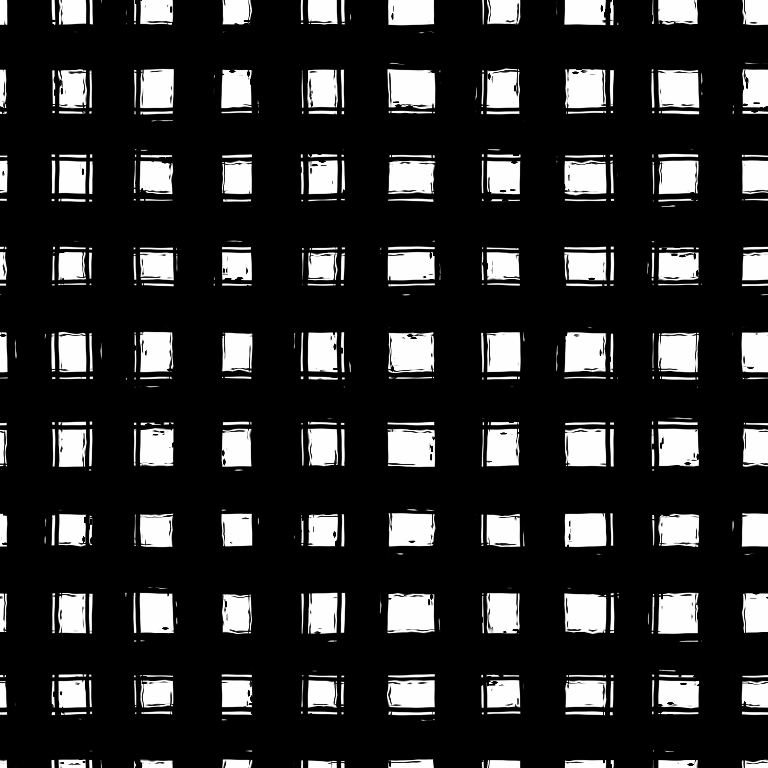
Give the GLSL for this pattern, as a three.js fragment shader.

```glsl
// Hand-brushed black grid on white: 9 by 9 openings whose sizes follow a rhythm.
// Each opening is the product of a column and a row profile; some profile edges
// have a second stroke with a thin slit beside it, hairlines and dry-brush flecks.
varying vec2 vUv;

const float TAU = 6.2831853;
const float REPEATS = 9.0;
const vec2 FIRST_CENTER = vec2(0.845, 0.144); // in cells, from left and from top
const float DRIFT = 0.07;                     // uneven spacing of the openings
const float MEAN_WIDTH = 0.47;
const float WAVE = 0.011;                     // waviness of the edges
const float STROKE = 0.056;                   // overlapping stroke beside a slit
const float SLIT = 0.034;
const float SLIT_SHARE = 0.62;                // share of edges with a second stroke
const float HAIR = 0.004;
const float RAGGED = 0.035;
const float SOFT = 0.008;                     // half width of edge smoothing
const vec2 BRISTLES = vec2(144.0, 54.0);      // cells across and along a stroke
const vec3 INK = vec3(0.0);
const vec3 PAPER = vec3(0.995);

float hash(float n) {
  return fract(sin(n * 12.9898 + 4.1) * 437.585);
}

vec2 hash2(vec2 p) {
  return fract(sin(vec2(dot(p, vec2(127.1, 311.7)), dot(p, vec2(269.5, 183.3)))) * 4375.85);
}

// Distance to the nearest scattered point, wrapping at the period
float cellular(vec2 p, vec2 period) {
  vec2 cell = floor(p);
  float nearest = 2.0;
  for (int y = -1; y <= 1; y++) {
    for (int x = -1; x <= 1; x++) {
      vec2 neighbor = cell + vec2(float(x), float(y));
      nearest = min(nearest, distance(p, neighbor + hash2(mod(neighbor, period))));
    }
  }
  return nearest;
}

// Layered sines with whole frequencies, about -1 to 1
float wave(float along, float seed) {
  float t = along * TAU;
  return 0.55 * sin(4.0 * t + seed * 2.3) + 0.35 * sin(11.0 * t + seed * 4.7)
       + 0.1 * sin(37.0 * t + seed * 7.9);
}

float cover(float d) {
  return smoothstep(-SOFT, SOFT, d);
}

float hairline(float d) {
  return 1.0 - smoothstep(HAIR, HAIR + SOFT, abs(d));
}

// Paper seen at distance d inside one edge of an opening
float edgeProfile(float d, float along, float seed, float width, float bristle) {
  float doubled = smoothstep(0.38, 0.48, width) * step(hash(seed + 2.0), SLIT_SHARE);
  d += WAVE * wave(along, seed);

  // Slit and the stroke that separates it from the opening
  float slit = doubled * (SLIT * (0.5 + 0.6 * hash(seed)) + 0.012 * wave(along, seed + 11.0));
  float stroke = STROKE * doubled * (0.65 + 0.6 * hash(seed + 5.0));
  float worn = smoothstep(-0.1, 0.6, wave(along, seed + 23.0));
  float inside = d - max(slit, 0.0) - stroke - RAGGED * worn * (0.5 - bristle);
  float gap = cover(d) * cover(slit - d) * smoothstep(0.0, 0.015, slit);
  float paper = max(cover(inside), gap);

  // Fine ink lines and flecks close to the edge of the opening
  float dashes = smoothstep(0.1, 0.3, wave(along, seed + 31.0)) * smoothstep(0.2, 0.4, bristle);
  paper *= 1.0 - 0.9 * hairline(inside - 0.026) * dashes;
  float flecks = (1.0 - smoothstep(0.2, 0.27, bristle)) * (1.0 - smoothstep(0.05, 0.07, inside));
  paper *= 1.0 - flecks * smoothstep(0.45, 0.6, wave(along, seed + 43.0));

  // Rare broken scratches of paper left in the ink outside
  float scratch = hairline(d + 0.04 + 0.07 * hash(seed + 9.0));
  scratch *= smoothstep(0.62, 0.8, wave(along, seed + 57.0)) * smoothstep(0.3, 0.5, bristle);
  return max(paper, scratch * 0.7);
}

// Both edges of a column or row, q measured from its center
float opening(float q, float along, float seed, float width, float bristle) {
  float low = edgeProfile(q + width * 0.5, along, seed, width, bristle);
  float high = edgeProfile(width * 0.5 - q, along, seed + 0.5, width, bristle);
  return low * high;
}

void main() {
  vec2 grid = vec2(vUv.x, 1.0 - vUv.y) * REPEATS - FIRST_CENTER;
  vec2 nearest = floor(grid + 0.5);
  vec2 index = mod(nearest, REPEATS);
  vec2 turn = index * TAU / REPEATS;

  // Spacing drifts once over the canvas; sizes also alternate in threes
  vec2 drift = DRIFT * vec2(-sin(turn.x), cos(turn.y - 3.98));
  vec2 q = grid - nearest - drift;
  vec2 width = MEAN_WIDTH + vec2(0.082, 0.07) * cos(3.0 * turn - vec2(1.047, 3.142))
             + vec2(-0.058, 0.047) * cos(turn - vec2(0.698, 2.094));

  float columnBristle = cellular(vUv * BRISTLES, BRISTLES);
  float rowBristle = cellular(vUv.yx * BRISTLES + 0.37, BRISTLES);
  float paper = opening(q.x, vUv.y, index.x + 3.0, width.x, columnBristle)
              * opening(q.y, vUv.x, index.y + 71.0, width.y, rowBristle);
  gl_FragColor = vec4(mix(INK, PAPER, paper), 1.0);
}
```
